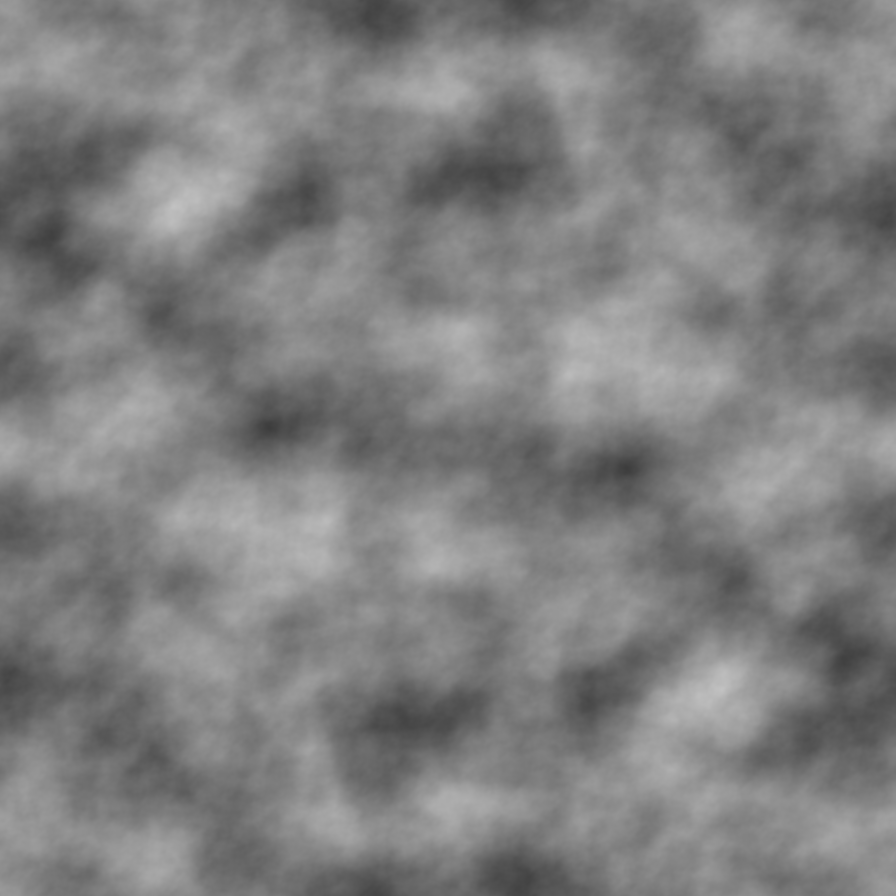
Give the GLSL for this texture, as a WebGL 2 fragment shader.

```glsl
#version 300 es
precision highp float;
// Soft grey clouds: wrapping gradient noise summed over octaves.
// The field is added to its half-turn copy, so it is point symmetric,
// and every octave has a whole number of cells, so it tiles.

uniform vec2 u_resolution;
out vec4 fragColor;

const float TAU = 6.2831853;
const int OCTAVES = 6;
const float BASE_CELLS = 6.0;
const float GAIN = 0.5;
const float MEAN_GREY = 0.5;
const float CONTRAST = 0.305;
const vec2 STREAK_DIRECTION = vec2(0.857, 0.515);
const float STREAK_AMOUNT = 0.4;

// Integer hash of a lattice node, from 0 to 1
float hash(uvec3 v) {
    uint h = v.x * 1597334677u ^ v.y * 3812015801u ^ v.z * 2798796415u;
    h = (h ^ (h >> 16)) * 2146121005u;
    h = (h ^ (h >> 15)) * 2221713035u;
    h ^= h >> 16;
    return float(h >> 8) / 16777216.0;
}

// Node gradient, weakened along the streaks to lengthen features there
vec2 nodeGradient(vec2 node, float cells, uint seed) {
    uvec2 wrapped = uvec2(mod(node, cells) + 0.5);
    float angle = TAU * hash(uvec3(wrapped, seed));
    vec2 g = vec2(cos(angle), sin(angle));
    return g - STREAK_AMOUNT * dot(g, STREAK_DIRECTION) * STREAK_DIRECTION;
}

// Gradient noise that repeats after the given number of cells
float gradientNoise(vec2 p, float cells, uint seed) {
    vec2 node = floor(p);
    vec2 f = p - node;
    vec2 fade = f * f * f * (f * (f * 6.0 - 15.0) + 10.0);
    vec2 right = vec2(1.0, 0.0);
    vec2 up = vec2(0.0, 1.0);
    float a = dot(nodeGradient(node, cells, seed), f);
    float b = dot(nodeGradient(node + right, cells, seed), f - right);
    float c = dot(nodeGradient(node + up, cells, seed), f - up);
    float d = dot(nodeGradient(node + 1.0, cells, seed), f - 1.0);
    return mix(mix(a, b, fade.x), mix(c, d, fade.x), fade.y);
}

// Octave sum; the quarter-cell shift staggers the half-turn copy
float clouds(vec2 uv) {
    float sum = 0.0;
    float amplitude = 1.0;
    float cells = BASE_CELLS;
    for (int i = 0; i < OCTAVES; i++) {
        sum += amplitude * gradientNoise(uv * cells + 0.25, cells, uint(i) + 7u);
        amplitude *= GAIN;
        cells *= 2.0;
    }
    return sum;
}

void main() {
    vec2 uv = gl_FragCoord.xy / u_resolution;
    float field = clouds(uv) + clouds(-uv);
    float grey = clamp(MEAN_GREY + CONTRAST * field, 0.0, 1.0);
    fragColor = vec4(vec3(grey), 1.0);
}
```
